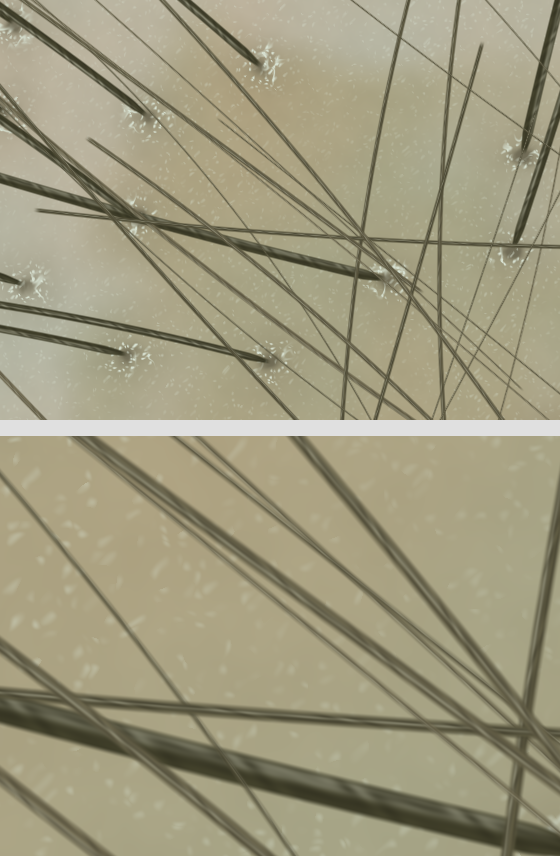
Top: the whole. Bottom: its middle third, enlarged.
A WebGL 2 fragment shader for this texture:

```glsl
#version 300 es
precision highp float;
// Magnified pale skin crossed by hairs: thick dark shafts sunk into glinting
// follicles, with long thin strands bowed right across the canvas.
// Skin is layered sines plus cellular specks; hairs are bent line distances.
#define SHAFTS 11
#define STRANDS 20
#define SHAFT_RADIUS 0.0122
#define STRAND_RADIUS 0.0054
#define EDGE_SOFTNESS 0.0027
#define SKIN_PALE vec3(0.725, 0.708, 0.63)
#define SKIN_OCHRE vec3(0.67, 0.64, 0.515)
#define SKIN_SHADE vec3(0.555, 0.53, 0.42)
#define HAIR_DARK vec3(0.24, 0.235, 0.155)
#define HAIR_BROWN vec3(0.47, 0.44, 0.34)
#define GLINT vec3(0.85, 0.89, 0.83)
uniform vec2 u_resolution;
out vec4 fragColor;

float hash(vec2 p) {
  vec3 q = fract(vec3(p.xyx) * 0.1031);
  q += dot(q, q.yzx + 33.33);
  return fract((q.x + q.y) * q.z);
}
// Cellular noise: distance to the nearest point, and that point's random id
vec2 cells(vec2 p) {
  vec2 base = floor(p), best = vec2(9.0, 0.0);
  for (int i = 0; i < 9; i++) {
    vec2 c = base + vec2(i % 3 - 1, i / 3 - 1);
    float d = length(c + vec2(hash(c), hash(c + 57.0)) - p);
    if (d < best.x) best = vec2(d, hash(c + 113.0));
  }
  return best;
}
// Layered, rotated sines, roughly -1 to 1
float waves(vec2 p) {
  float sum = 0.0, amp = 0.5;
  for (int i = 0; i < 4; i++) {
    p = mat2(0.8, 0.6, -0.6, 0.8) * p * 1.7 + 1.3;
    sum += amp * sin(p.x + 1.7 * sin(p.y));
    amp *= 0.6;
  }
  return sum;
}
vec2 scatter(float k) { return fract(0.5 + k * vec2(0.7549, 0.5698)); }
// Root position in xy, growth angle in z; the rightmost shafts stand upright
vec3 shaftRoot(float k) {
  vec2 root = scatter(k) * vec2(1.2, 1.0);
  root.y = pow(root.y, 0.7);
  float tilt = mix(0.16, 0.66, smoothstep(0.2, 0.6, root.y)) + 0.16 * (hash(vec2(k, 3.0)) - 0.5);
  return root.x > 0.93 ? vec3(root + vec2(0.28, -0.2), 1.29) : vec3(root, 3.1416 - tilt);
}
// Distance along a bowed hair, and signed distance across it
vec2 hairCoords(vec2 p, vec2 start, float angle, float len, float bow) {
  vec2 dir = vec2(cos(angle), sin(angle));
  p -= start;
  vec2 q = vec2(dot(p, dir), dot(p, vec2(-dir.y, dir.x)));
  float t = q.x / len, slope = 4.0 * bow * (1.0 - 2.0 * t) / len;
  return vec2(q.x, (q.y - 4.0 * bow * t * (1.0 - t)) * inversesqrt(1.0 + slope * slope));
}
// Lays a soft-edged hair over a colour, with broken highlights lengthwise
vec3 paintHair(vec3 under, vec2 hair, float radius, float len, vec3 body, float sheen, float seed) {
  float soft = max(EDGE_SOFTNESS, 0.8 / u_resolution.y);
  float cover = 1.0 - smoothstep(-soft, soft, abs(hair.y) - radius);
  cover *= smoothstep(0.0, 0.02, hair.x) * (1.0 - smoothstep(len - 0.02, len, hair.x));
  if (cover <= 0.0) return under;
  float across = hair.y / max(radius, soft);
  float broken = 0.5 + 0.3 * sin(hair.x * 110.0 + 2.5 * sin(hair.x * 67.0 + across * 2.0 + seed * 9.0));
  broken += 0.2 * sin(across * 8.0 + seed * 20.0);
  float streak = exp(-pow((across - 0.5 * sin(seed * 7.0)) * 2.4, 2.0));
  body = mix(body * (0.88 + 0.2 * broken), vec3(0.64, 0.64, 0.56), sheen * streak * (0.25 + 0.75 * broken));
  return mix(under, body, cover);
}

vec3 skin(vec2 p) {
  float tone = smoothstep(-0.4, 0.2, waves(p * 1.3 + 2.0));
  vec3 colour = mix(SKIN_OCHRE, SKIN_PALE, tone);
  colour = mix(colour, SKIN_SHADE, 0.85 * smoothstep(0.08, 0.75, waves(p * 1.1 + 5.0)));
  colour += vec3(0.022, -0.004, -0.012) * waves(p * 2.0 + 8.0) + 0.008 * waves(p * 20.0);
  // Follicle shading and the wet halo around each root
  float halo = 0.0, pit = 0.0;
  for (int i = 1; i <= SHAFTS; i++) {
    float r = length(p - shaftRoot(float(i)).xy) + 0.011 * waves(p * 22.0);
    halo += exp(-pow((r - 0.032) / 0.021, 2.0));
    pit += 0.3 * exp(-r * r / 0.008) + 0.65 * exp(-r * r / 0.0005);
  }
  colour = mix(colour, SKIN_SHADE * (1.0 - 0.3 * pit), min(pit, 0.85));
  // Faint specks in drifts, bright beads and curls in the halos
  vec2 speck = cells(p * 78.0 + 0.6 * waves(p * 30.0));
  float dots = (1.0 - smoothstep(0.0, 0.45, speck.x)) * smoothstep(0.45, 1.0, speck.y + 0.4 * halo);
  float drift = 0.26 + 0.14 * waves(p * 4.0);
  float curls = (1.0 - smoothstep(0.0, 0.24, abs(waves(p * 21.0)))) * smoothstep(-0.3, 0.4, waves(p * 13.0));
  return mix(colour, GLINT, clamp(dots * (drift + 0.7 * halo) + 0.85 * curls * halo, 0.0, 0.95));
}

void main() {
  vec2 p = gl_FragCoord.xy / u_resolution.y;
  vec3 colour = skin(p);
  // Thick shafts growing from their roots past the canvas edge
  for (int i = 1; i <= SHAFTS; i++) {
    float seed = hash(vec2(i, 11));
    vec3 root = shaftRoot(float(i));
    vec2 hair = hairCoords(p, root.xy, root.z, 1.6, 0.1 * (seed - 0.5));
    float radius = SHAFT_RADIUS * (0.7 + 0.4 * seed) * mix(0.5, 1.0, smoothstep(0.0, 0.06, hair.x));
    vec3 body = mix(HAIR_DARK, vec3(0.4, 0.29, 0.17), step(0.85, seed));
    colour = paintHair(colour, hair, radius, 1.6, body, 0.75 * smoothstep(0.01, 0.1, hair.x), seed);
  }
  // Long strands: most fall to the right, every third climbs on the right side
  for (int i = 1; i <= STRANDS; i++) {
    float seed = hash(vec2(i, 29)), turn = hash(vec2(i, 41)) - 0.5, len = mix(1.5, 2.4, seed);
    bool climbing = i % 3 == 0;
    vec2 middle = scatter(float(i) + 20.0) * vec2(1.33, 1.0);
    if (climbing) middle.x = 0.85 + 0.34 * middle.x;
    float angle = i == 8 ? -0.06 : climbing ? 1.24 + 0.55 * turn : -0.8 + 0.45 * turn;
    vec2 start = middle - 0.5 * len * vec2(cos(angle), sin(angle));
    vec2 hair = hairCoords(p, start, angle, len, 0.22 * (hash(vec2(i, 53)) - 0.4));
    float radius = STRAND_RADIUS * (i % 2 == 0 ? 1.0 : 0.32) * (0.8 + 0.35 * seed);
    colour = paintHair(colour, hair, radius, len, mix(HAIR_DARK, HAIR_BROWN, 0.3 + 0.6 * seed), 0.5, seed);
  }
  fragColor = vec4(colour, 1.0);
}
```
